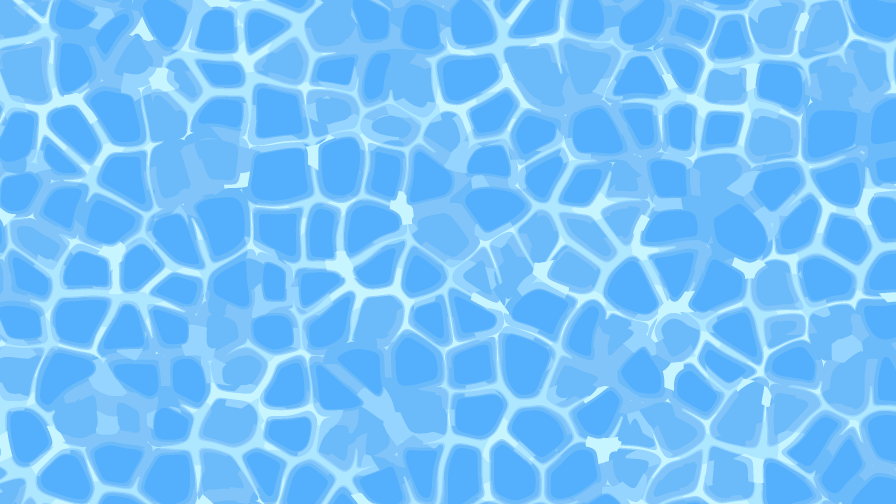
Give the GLSL for this texture, as a Shadertoy shader.

```glsl
// Sunlit pool water: rounded blue cells in a broken web of pale light, in flat tones.

vec2 hash2(vec2 cell) {
    vec2 q = vec2(dot(cell, vec2(127.1, 311.7)), dot(cell, vec2(269.5, 183.3)));
    return fract(sin(q) * 43758.5);
}

vec2 seedPoint(vec2 cell) {
    return cell + 0.5 + 0.78 * (hash2(cell) - 0.5);
}

// Id of the cell whose seed lies nearest to p
vec2 nearestCell(vec2 p) {
    vec2 best = floor(p);
    float bestDist = 9.0;
    for (int y = -1; y <= 1; y++)
    for (int x = -1; x <= 1; x++) {
        vec2 cell = floor(p) + vec2(x, y);
        vec2 away = seedPoint(cell) - p;
        float dist = dot(away, away);
        if (dist < bestDist) { bestDist = dist; best = cell; }
    }
    return best;
}

// Distance to the cell border, with corners rounded by a soft minimum
float borderDistance(vec2 p, vec2 home) {
    vec2 own = seedPoint(home);
    float sum = 0.0;
    for (int y = -2; y <= 2; y++)
    for (int x = -2; x <= 2; x++) {
        if (x == 0 && y == 0) continue;
        vec2 other = seedPoint(home + vec2(x, y));
        float d = dot(0.5 * (own + other) - p, normalize(other - own));
        sum += exp(-20.0 * d);
    }
    return -log(sum) / 20.0;
}

vec2 wobble(vec2 p) {
    return sin(p.yx * 2.3 + 1.7 * sin(p * 1.1)) + 0.5 * sin(p.yx * 5.1 + p * 1.9);
}

// Slow swell that decides where the web of light shows
float swell(vec2 p) {
    return sin(1.3 * p.x + 2.0 * sin(0.9 * p.y)) + sin(1.7 * p.y - 1.6 * sin(1.1 * p.x + 2.0));
}

vec3 palette(int tone) {
    if (tone == 0) return vec3(0.33, 0.69, 0.99);
    if (tone == 1) return vec3(0.42, 0.73, 0.98);
    if (tone == 2) return vec3(0.50, 0.77, 0.98);
    if (tone == 3) return vec3(0.58, 0.83, 1.00);
    if (tone == 4) return vec3(0.68, 0.90, 1.00);
    return vec3(0.78, 0.96, 1.00);
}

vec3 water(vec2 p) {
    vec2 bent = p + 0.05 * wobble(p);
    vec2 home = nearestCell(bent);
    float edge = borderDistance(bent, home);
    float depth = hash2(home + 31.0).x;

    // Angular shards between the cells
    vec2 shard = hash2(nearestCell(p * vec2(1.7, 2.1) + 0.16 * wobble(p * 1.4)) + 57.0);
    int tone = shard.x < 0.28 ? 1 : shard.x < 0.82 ? 2 : 3;

    // Cell rim and dark core
    float rim = 0.08 + 0.1 * (shard.x - 0.5) + (depth < 0.35 ? 0.08 : 0.0);
    if (edge > rim) tone = 1;
    if (edge > 0.15 && depth > 0.35) tone = 0;

    // Tapering light web with a soft halo, and a few stray glints
    float web = min(0.06, 0.045 * swell(p) + 0.015);
    if (web > 0.0 && edge < web + 0.025) tone = max(tone, 3);
    if (edge < web) tone = shard.y > 0.6 ? 5 : 4;
    if (shard.y > 0.94 && edge < 0.09) tone = 5;
    return palette(tone);
}

void mainImage(out vec4 fragColor, in vec2 fragCoord) {
    // Nine samples per pixel smooth every tone boundary
    vec3 color = vec3(0.0);
    for (int y = -1; y <= 1; y++)
    for (int x = -1; x <= 1; x++) {
        vec2 spot = fragCoord + vec2(x, y) / 3.0;
        color += water(10.0 * spot / iResolution.y);
    }
    fragColor = vec4(color / 9.0, 1.0);
}
```
